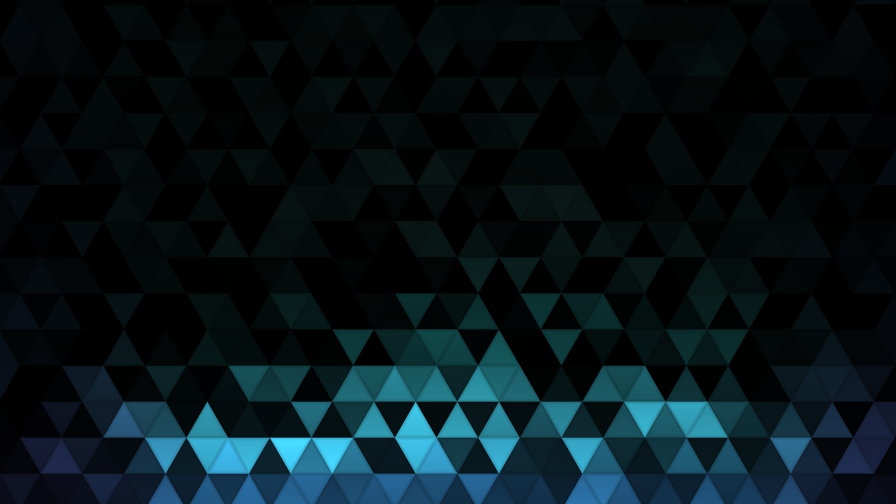
Reproduce this background procedurally as a Shadertoy shader.

```glsl
// Dark mosaic of equilateral triangles, lit from below by a cyan and blue glow.
#define ROW_HEIGHT 0.0716
#define GRID_ORIGIN vec2(0.0185, 0.060)
#define GLOW_CENTER 0.07
#define GLOW_RISE 0.20
#define GLOW_RISE_SIDE 0.095
#define AMBIENT 0.075
#define SAMPLES 3

const vec3 INDIGO = vec3(0.25, 0.28, 0.58);
const vec3 BLUE   = vec3(0.19, 0.50, 0.77);
const vec3 CYAN   = vec3(0.24, 0.78, 0.91);
const vec3 TEAL   = vec3(0.11, 0.56, 0.57);
const vec3 MOSS   = vec3(0.19, 0.42, 0.39);

// Three random values per triangle.
vec3 hash3(vec2 p) {
    vec3 q = fract(p.xyx * vec3(0.1031, 0.1030, 0.0973));
    q += dot(q, q.yxz + 33.33);
    return fract((q.xxy + q.yzz) * q.zyx);
}

// Hue by height, turning to indigo at the lower sides.
vec3 glowTint(vec2 c) {
    vec3 tint = mix(BLUE, CYAN, smoothstep(0.02, 0.14, c.y));
    tint = mix(tint, TEAL, smoothstep(0.17, 0.34, c.y));
    tint = mix(tint, MOSS, smoothstep(0.36, 0.60, c.y));
    float side = smoothstep(0.50, 0.85, abs(c.x - 0.04));
    return mix(tint, INDIGO, side * (1.0 - smoothstep(0.1, 0.8, c.y)));
}

// Strength of the light: a mound that is tallest near the middle.
float glowStrength(vec2 c) {
    float dx = abs(c.x - GLOW_CENTER);
    float rise = mix(GLOW_RISE, GLOW_RISE_SIDE, smoothstep(0.0, 0.7, dx));
    float vertical = exp(-max(c.y - 0.14, 0.0) / rise);
    float sides = 1.0 - 0.72 * smoothstep(0.48, 0.90, abs(c.x - 0.02));
    return vertical * sides * mix(0.82, 1.0, smoothstep(0.0, 0.1, c.y));
}

vec3 mosaic(vec2 p) {
    // Skewed lattice: each unit cell holds one upright and one inverted triangle.
    vec2 lattice = (p - GRID_ORIGIN) / ROW_HEIGHT;
    lattice.x = lattice.x * 0.5 * sqrt(3.0) - 0.5 * lattice.y;
    vec2 cell = floor(lattice);
    vec2 f = lattice - cell;
    float inverted = step(1.0, f.x + f.y);

    // Centroid of the triangle in canvas units.
    vec2 mid = cell + (1.0 + inverted) / 3.0;
    vec2 c = vec2((mid.x + 0.5 * mid.y) * 2.0 / sqrt(3.0), mid.y);
    c = c * ROW_HEIGHT + GRID_ORIGIN;

    // Random brightness, with fewer black tiles near the base.
    vec3 rnd = hash3(cell * vec2(2.0, 1.0) + vec2(inverted + 71.0, 37.0));
    float base = 1.0 - smoothstep(0.0, 0.32, c.y);
    float lit = smoothstep(0.30, 1.0, rnd.x + 0.14 * base);
    float level = mix(0.18 * base, 1.0, lit);
    level = mix(level, 0.7, 0.5 * (1.0 - smoothstep(0.01, 0.06, c.y)));

    vec3 tint = glowTint(c) * (0.88 + 0.24 * rnd.y);
    vec3 color = tint * level * glowStrength(c);

    // Faint tiles over the whole field, cooler toward the sides.
    vec3 dim = mix(vec3(0.22, 0.62, 0.58), vec3(0.25, 0.50, 0.80),
                   smoothstep(0.5, 0.95, abs(c.x)));
    color += dim * AMBIENT * smoothstep(0.30, 0.75, rnd.x) * (0.5 + 0.7 * rnd.z);

    // Soft shading inside each tile and a thin darker rim.
    vec2 b = mix(f, 1.0 - f, inverted);
    float rim = min(min(b.x, b.y), 1.0 - b.x - b.y);
    color *= mix(0.86, 1.0, smoothstep(0.0, 0.10, rim));
    return color * (0.94 + 0.12 * mix(f.y, 1.0 - f.y, step(0.5, rnd.z)));
}

void mainImage(out vec4 fragColor, in vec2 fragCoord) {
    // Average a small grid of samples for smooth edges.
    vec3 sum = vec3(0.0);
    for (int j = 0; j < SAMPLES; j++) {
        for (int i = 0; i < SAMPLES; i++) {
            vec2 offset = (vec2(i, j) + 0.5) / float(SAMPLES) - 0.5;
            vec2 p = fragCoord + offset;
            p.x -= 0.5 * iResolution.x;
            sum += mosaic(p / iResolution.y);
        }
    }
    fragColor = vec4(sum / float(SAMPLES * SAMPLES), 1.0);
}
```
